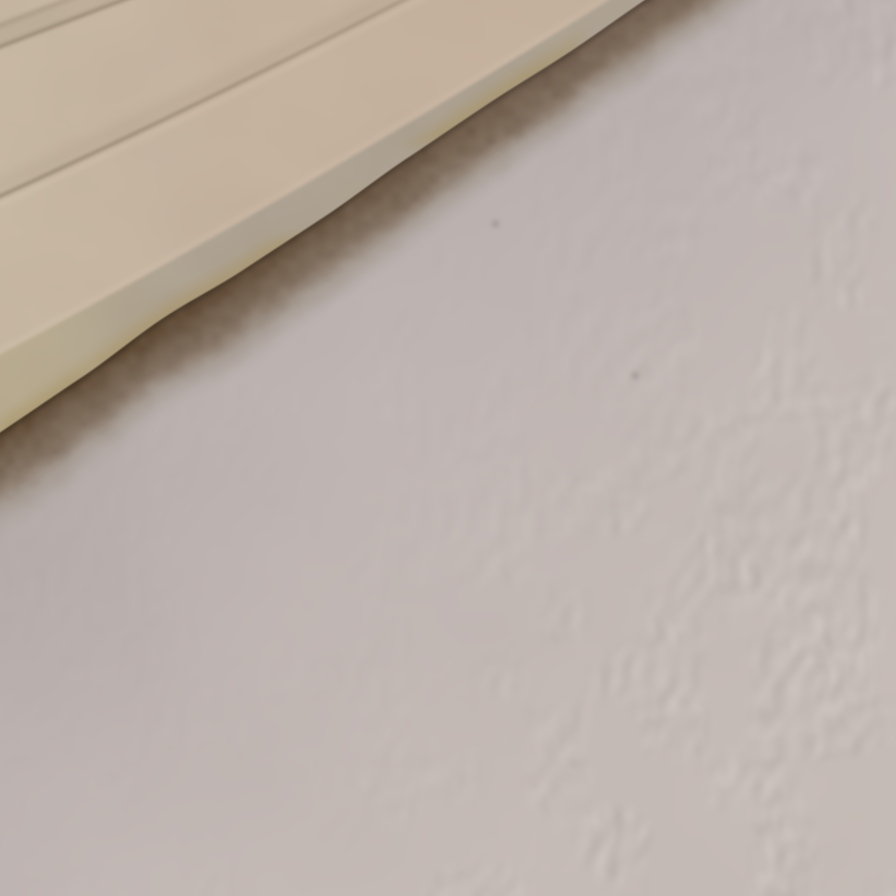
Reproduce this texture procedurally as a three.js fragment shader.

```glsl
// A pale plaster wall below a slanting cream board, with a soft brown shadow between.
// Each board edge is a gently curved height line over x; layers blend by the signed
// height above these lines, and value noise adds mottling and embossed plaster grain.
varying vec2 vUv;

float hash(vec2 p) {
  p = fract(p * vec2(0.1031, 0.1137));
  p += dot(p, p.yx + 33.3);
  return fract((p.x + p.y) * p.x * 7.3);
}

float noise(vec2 p) {
  vec2 cell = floor(p), f = fract(p);
  f = f * f * (3.0 - 2.0 * f);
  return mix(mix(hash(cell), hash(cell + vec2(1.0, 0.0)), f.x),
             mix(hash(cell + vec2(0.0, 1.0)), hash(cell + 1.0), f.x), f.y);
}

float fbm(vec2 p) {
  float sum = 0.0, amp = 0.5;
  for (int i = 0; i < 4; i++) {
    sum += amp * noise(p);
    p = mat2(1.6, 1.2, -1.2, 1.6) * p + 7.1;
    amp *= 0.5;
  }
  return sum;
}

// Height of the point above a curved line, measured upright.
float above(vec2 p, float start, float slope, float bend) {
  return p.y - (start + slope * p.x + bend * p.x * p.x);
}

// Soft line, strongest where d is zero.
float stroke(float d, float width) {
  return exp(-d * d / (width * width));
}

vec3 wallColor(vec2 p) {
  float across = dot(p - vec2(0.0, 0.5), vec2(0.55, -0.83));
  vec3 col = mix(vec3(0.722, 0.69, 0.685), vec3(0.75, 0.71, 0.698), smoothstep(-0.1, 0.3, across));
  col = mix(col, vec3(0.775, 0.735, 0.715), smoothstep(0.25, 0.95, across + 0.25 * p.x - 0.05));
  col -= 0.03 * exp(-dot(p - vec2(0.0, 0.36), p - vec2(0.0, 0.36)) * 25.0);
  col += 0.018 * (fbm(p * 7.0) - 0.47);

  // Embossed grain, rougher toward the lower right.
  float rough = smoothstep(0.65, 1.3, p.x + 0.5 * (1.0 - p.y));
  vec2 q = p * vec2(75.0, 52.0) + 2.0 * fbm(p * 12.0);
  float relief = noise(q) - noise(q + vec2(0.45, -0.35));
  col += relief * (0.008 + 0.05 * rough) * smoothstep(0.25, 0.65, noise(p * 16.0));

  // Two small pits.
  float pits = stroke(length(p - vec2(0.553, 0.75)), 0.005)
             + stroke(length(p - vec2(0.709, 0.581)), 0.005);
  return col - 0.07 * pits;
}

vec3 shadeWall(vec3 wall, vec2 p, float below) {
  float reach = 0.112 - 0.035 * p.x;
  float t = below / reach + 0.22 * (fbm(p * vec2(18.0, 22.0)) - 0.47);
  vec3 dark = mix(vec3(0.37, 0.29, 0.205), vec3(0.46, 0.385, 0.325), smoothstep(0.1, 0.8, p.x));
  vec3 col = mix(dark, vec3(0.49, 0.42, 0.355), smoothstep(0.0, 0.45, t));
  col = mix(col, vec3(0.64, 0.595, 0.555), smoothstep(0.38, 0.8, t));
  col = mix(col, wall, smoothstep(0.6, 1.15, t));
  col += 0.035 * (noise(p * 95.0) - 0.5) * (1.0 - smoothstep(0.4, 1.0, t));
  return col * (1.0 - 0.22 * stroke(below, 0.006));
}

vec3 boardColor(vec2 p) {
  vec3 col = mix(vec3(0.775, 0.715, 0.635), vec3(0.765, 0.69, 0.615), smoothstep(0.0, 0.4, p.x));
  col += 0.025 * (fbm(p * vec2(9.0, 12.0)) - 0.47);

  // Main groove with a faint lit lip, fading to the right.
  float groove = above(p, 0.781, 0.455, 0.07);
  col -= 0.12 * stroke(groove, 0.0035) * (1.0 - 0.9 * p.x);
  col -= 0.025 * stroke(groove - 0.012, 0.012);
  col += 0.018 * stroke(groove + 0.009, 0.005);

  // Paired grooves at the top corner.
  float corner = above(p, 0.948, 0.38, 0.0);
  col -= 0.13 * stroke(corner, 0.0035);
  col -= 0.07 * stroke(corner - 0.024, 0.004);
  col -= 0.035 * smoothstep(0.0, 0.006, corner) * smoothstep(0.026, 0.018, corner);
  return col;
}

vec3 rimColor(vec2 p, float height) {
  vec3 col = mix(vec3(0.72, 0.67, 0.565), vec3(0.675, 0.63, 0.57), smoothstep(0.0, 0.25, p.x));
  col += 0.03 * (fbm(p * 14.0) - 0.47);
  // Yellowed lower edge.
  float stain = stroke(height, 0.016) * smoothstep(0.3, 0.7, noise(p * 16.0) + 0.25 - 0.4 * p.x);
  return mix(col, vec3(0.66, 0.58, 0.39), 0.55 * stain);
}

void main() {
  vec2 p = vUv;
  float wobble = 0.008 * (noise(vec2(p.x * 11.0, 3.0)) - 0.5);
  float lower = above(p, 0.521, 0.6625, 0.0) + wobble;
  float upper = above(p, 0.604, 0.535, 0.07);

  vec3 col = shadeWall(wallColor(p), p, max(-lower, 0.0));
  vec3 board = mix(rimColor(p, lower), boardColor(p), smoothstep(-0.004, 0.004, upper));
  board += 0.015 * stroke(upper - 0.005, 0.005);
  col = mix(col, board, smoothstep(-0.002, 0.002, lower));
  gl_FragColor = vec4(col, 1.0);
}
```
